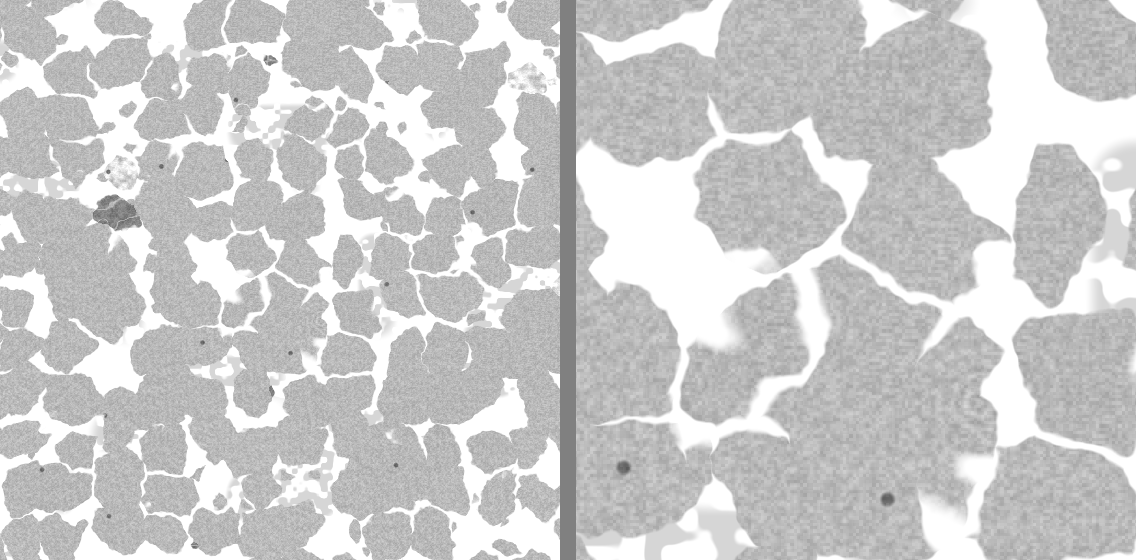
Left: the whole. Right: its middle third, enlarged.
Give the GLSL for this texture, as a Shadertoy shader.

```glsl
// Slice through a sandstone: rough angular grey grains packed around white pores.
// Three layers of randomly cut polygons are merged; noise roughens the outlines,
// opens slits at grain contacts and adds speckle, debris, dark grains and rings.

#define GRAIN_GREY 0.725
#define DARK_GREY 0.52
#define POROUS_GREY 0.87
#define MEDIUM_COUNT 12.0
#define LARGE_COUNT 3.3
#define SMALL_COUNT 24.0
#define JITTER 0.5
#define SIDES 7
#define DARK_SHARE 0.022
#define POROUS_SHARE 0.04
#define RING_CENTER vec2(0.573, 0.427)

const float TAU = 6.28319;

float hash(vec2 p) {
    return fract(sin(dot(p, vec2(127.1, 311.7))) * 43758.5);
}

float noise(vec2 p) {
    vec2 i = floor(p), f = fract(p);
    f = f * f * (3.0 - 2.0 * f);
    return mix(mix(hash(i), hash(i + vec2(1, 0)), f.x),
               mix(hash(i + vec2(0, 1)), hash(i + vec2(1, 1)), f.x), f.y);
}

vec2 wobble(vec2 p) {
    return vec2(noise(p), noise(p + 37.3)) - 0.5;
}

float smoothMax(float a, float b, float k) {
    float h = max(k - abs(a - b), 0.0) / k;
    return max(a, b) + 0.25 * h * h * k;
}

// Signed distance to a stretched polygon cut by randomly placed sides
float grainDistance(vec2 p, float radius, vec2 id) {
    float turn = TAU * hash(id + 5.1);
    float stretch = mix(1.0, 1.25, hash(id + 6.7));
    float c = cos(turn), s = sin(turn);
    p = mat2(c, -s, s, c) * p * vec2(1.0 / stretch, stretch);
    float d = -radius;
    for (int i = 0; i < SIDES; i++) {
        vec2 key = id + 11.3 * float(i + 1);
        float angle = TAU * (float(i) + 0.7 * hash(key)) / float(SIDES);
        float reach = radius * mix(0.82, 1.22, hash(key + 3.9));
        d = smoothMax(d, dot(p, vec2(cos(angle), sin(angle))) - reach, 0.1 * radius);
    }
    return d;
}

// nearest = distance to the closest grain, to the second closest, seed of the closest
void addGrains(vec2 p, float count, vec2 radii, float chance, inout vec3 nearest) {
    vec2 cell = floor(p * count);
    for (int y = -1; y <= 1; y++)
    for (int x = -1; x <= 1; x++) {
        vec2 id = cell + vec2(x, y) + count * 7.0;
        if (hash(id + 0.7) > chance) continue;
        vec2 offset = JITTER * (vec2(hash(id + 1.3), hash(id + 2.9)) - 0.5);
        vec2 q = p * count - cell - vec2(x, y) - 0.5 - offset;
        float seed = hash(id + 4.3);
        if (count < 5.0) seed = max(seed, 0.1);
        float radius = mix(radii.x, radii.y, hash(id + 8.1));
        if (seed < POROUS_SHARE) radius *= 0.75;
        float d = grainDistance(q, radius, id) / count;
        if (d < nearest.x) nearest = vec3(d, nearest.x, seed);
        else nearest.y = min(nearest.y, d);
    }
}

void mainImage(out vec4 fragColor, in vec2 fragCoord) {
    vec2 uv = fragCoord / iResolution.y;
    float softness = max(0.0012, 0.8 / iResolution.y);

    // Grains with rough outlines
    vec2 p = uv + 0.012 * wobble(uv * 22.0) + 0.007 * wobble(uv * 75.0)
                + 0.003 * wobble(uv * 190.0);
    vec3 nearest = vec3(1.0, 1.0, 0.5);
    addGrains(p, LARGE_COUNT, vec2(0.23, 0.36), 0.5, nearest);
    addGrains(p, MEDIUM_COUNT, vec2(0.41, 0.63), 0.9, nearest);
    addGrains(p, SMALL_COUNT, vec2(0.16, 0.40), 0.35, nearest);

    // Slits open along some of the contacts
    float slit = mix(-0.004, 0.003, smoothstep(0.45, 0.8, noise(uv * 14.0)));
    float d = max(nearest.x, slit - 0.5 * (nearest.y - nearest.x));
    float solid = 1.0 - smoothstep(-softness, softness, d);

    // Mineral tone: plain, dark and cracked, or pale and porous
    float tone = GRAIN_GREY + 0.016 * (nearest.z - 0.5);
    float mottle = noise(uv * 130.0);
    if (nearest.z < DARK_SHARE) {
        float crack = 1.0 - smoothstep(0.02, 0.06, abs(noise(uv * 60.0) - 0.5));
        tone = mix(DARK_GREY + 0.14 * (mottle - 0.5), 0.78, 0.7 * crack);
    } else if (nearest.z < POROUS_SHARE) {
        tone = POROUS_GREY + 0.35 * (mottle - 0.5);
    }

    // Sparse dark specks
    vec2 speckCell = floor(uv * 9.0);
    vec2 speckAt = 0.2 + 0.6 * vec2(hash(speckCell + 0.4), hash(speckCell + 1.7));
    float speckSize = 0.005 * step(hash(speckCell + 2.2), 0.12);
    float speck = length(uv * 9.0 - speckCell - speckAt) / 9.0 - speckSize;
    tone = mix(tone, 0.42, 1.0 - smoothstep(-0.0015, 0.0015, speck + 0.001));

    // Faint concentric rings and scan speckle
    float ringRadius = length(uv - RING_CENTER);
    tone += 0.06 * exp(-ringRadius / 0.025) * cos(TAU * ringRadius / 0.008);
    tone += 0.08 * (hash(floor(uv * 512.0)) - 0.5) + 0.10 * (noise(uv * 300.0) - 0.5);

    // Pale debris in the pores
    float debris = smoothstep(0.74, 0.82, noise(uv * 9.0 + 4.0))
                 * smoothstep(0.45, 0.6, noise(uv * 95.0));
    float pore = 1.0 - 0.16 * debris;

    fragColor = vec4(vec3(clamp(mix(pore, tone, solid), 0.0, 1.0)), 1.0);
}
```
